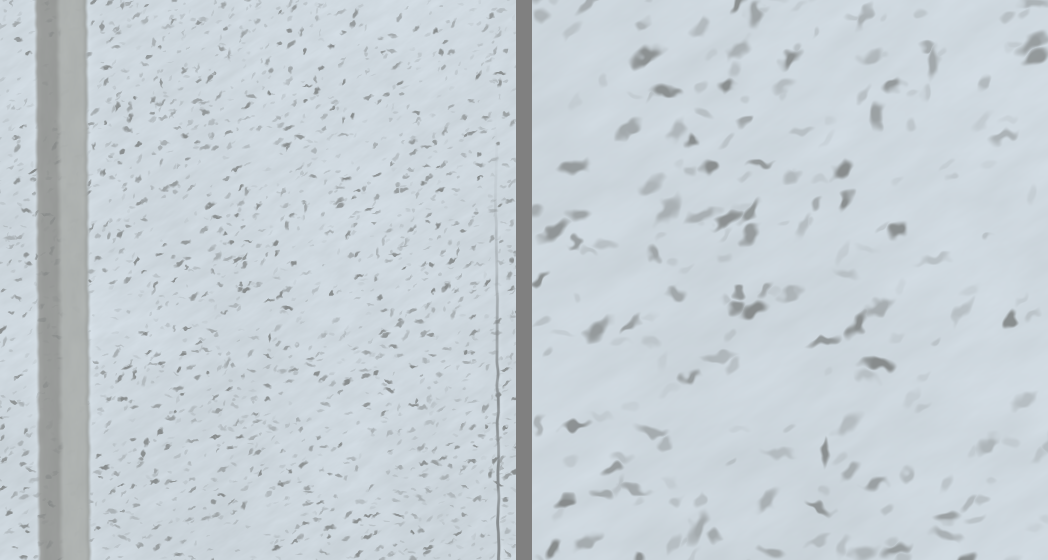
Left, the full canvas; right, a detail of the centre.
Write a Shadertoy shader that draws this texture.

```glsl
// Pale painted wall board with slanted grey flecks, a vertical groove and a hairline crack.

const vec3 PAINT        = vec3(0.818, 0.856, 0.884);
const vec3 PAINT_SHADE  = vec3(0.776, 0.812, 0.836);
const vec3 GROOVE_LIGHT = vec3(0.682, 0.698, 0.692);
const vec3 GROOVE_DARK  = vec3(0.598, 0.608, 0.602);
const vec3 FLECK_COLOR  = vec3(0.490, 0.505, 0.505);
const vec3 CRACK_COLOR  = vec3(0.530, 0.550, 0.560);

// Lengths are fractions of the canvas height.
const float GROOVE_LEFT   = 0.070;
const float GROOVE_MIDDLE = 0.110;
const float GROOVE_RIGHT  = 0.161;
const float GROOVE_LEAN   = 0.006;
const float CRACK_X       = 0.891;
const float CRACK_WIDTH   = 0.0022;
const float FLECK_CELL    = 0.0255;
const float FAINT_CELL    = 0.0180;
const float ANGLE_BOTTOM  = 0.28;
const float ANGLE_TOP     = 0.72;

float hash(vec2 p) {
    vec3 q = fract(vec3(p.xyx) * 0.1031);
    q += dot(q, q.yzx + 33.33);
    return fract((q.x + q.y) * q.z);
}

float noise(vec2 p) {
    vec2 i = floor(p), f = fract(p);
    f = f * f * (3.0 - 2.0 * f);
    return mix(mix(hash(i), hash(i + vec2(1, 0)), f.x),
               mix(hash(i + vec2(0, 1)), hash(i + vec2(1, 1)), f.x), f.y);
}

float fbm(vec2 p) {
    float sum = 0.0, amp = 0.5;
    for (int i = 0; i < 4; i++) {
        sum += amp * noise(p);
        p = p * 2.03 + 17.0;
        amp *= 0.5;
    }
    return sum / 0.9375;
}

vec2 rotate(vec2 p, float a) {
    float c = cos(a), s = sin(a);
    return vec2(c * p.x + s * p.y, c * p.y - s * p.x);
}

// Scattered soft ellipses, one candidate per cell; returns the strongest cover.
float flecks(vec2 p, float cell, float share, float seed) {
    vec2 home = floor(p / cell);
    vec2 ragged = vec2(noise(p * 190.0 + seed), noise(p * 190.0 + seed + 60.0)) - 0.5;
    float cover = 0.0;
    for (int y = -1; y <= 1; y++)
    for (int x = -1; x <= 1; x++) {
        vec2 id = home + vec2(x, y), key = id + seed;
        vec2 center = (id + vec2(hash(key + 11.3), hash(key + 47.7))) * cell;
        float density = share * (0.35 + 1.3 * noise(center * 11.0 + seed));
        if (hash(key + 83.1) > density) continue;
        float angle = mix(ANGLE_BOTTOM, ANGLE_TOP, center.y)
                    + 1.1 * (hash(key + 21.9) + hash(key + 95.2) - 1.0);
        vec2 radius = cell * vec2(mix(0.15, 0.37, hash(key + 31.4)),
                                  mix(0.09, 0.16, hash(key + 59.6)));
        vec2 q = rotate(p - center + ragged * cell * 0.20, angle) / radius;
        float strength = mix(0.30, 1.0, hash(key + 71.8));
        cover = max(cover, strength * (1.0 - smoothstep(0.45, 1.45, length(q))));
    }
    return cover;
}

void mainImage(out vec4 fragColor, in vec2 fragCoord) {
    vec2 p = fragCoord / iResolution.y;
    p.x *= 0.921875 * iResolution.y / iResolution.x;
    float pixel = 1.0 / iResolution.y;

    // Painted face: broad clouds, slanted brush streaks and a duller lower part
    vec2 grain = rotate(p, mix(ANGLE_BOTTOM, ANGLE_TOP, 0.6));
    float clouds = fbm(p * 5.0 + 3.0);
    float streaks = fbm(grain * vec2(28.0, 85.0));
    float shade = 0.28 + 0.9 * (clouds - 0.5) + 1.1 * (streaks - 0.5)
                + 0.30 * (0.5 - p.y);
    vec3 color = mix(PAINT, PAINT_SHADE, clamp(shade, -0.3, 1.2));

    // Groove: dark left wall, lighter right wall, worn edges
    float wobble = 0.0022 * (noise(vec2(p.y * 70.0, 4.0)) - 0.5);
    float gx = p.x + GROOVE_LEAN * p.y + wobble;
    float soft = 0.0022 + pixel;
    float inside = smoothstep(-soft, soft, gx - GROOVE_LEFT)
                 * smoothstep(-soft, soft, GROOVE_RIGHT - gx);
    float lightWall = smoothstep(-0.006, 0.006, gx - GROOVE_MIDDLE);
    vec3 groove = mix(GROOVE_DARK, GROOVE_LIGHT, lightWall);
    groove += 0.030 * (fbm(p * vec2(60.0, 22.0)) - 0.5);
    groove -= 0.050 * smoothstep(0.010, 0.0, GROOVE_RIGHT - gx);
    groove += 0.025 * smoothstep(0.012, 0.0, gx - GROOVE_LEFT);
    float rim = exp(-abs(gx - GROOVE_RIGHT - 0.005) / 0.005)
              + exp(-abs(gx - GROOVE_LEFT + 0.005) / 0.005);
    color = mix(color + 0.014 * rim, groove, inside);

    // Flecks: distinct dark ones over a faint, finer scatter
    float faint = 0.28 * flecks(p, FAINT_CELL, 0.42, 210.0);
    float dark = 0.88 * flecks(p, FLECK_CELL, 0.52, 0.0);
    float exposed = 1.0 - inside * mix(0.35, 0.95, lightWall);
    color = mix(color, FLECK_COLOR, max(faint, dark) * exposed);

    // Crack: fades out toward the top, with a pale lip on its right
    float cx = p.x - CRACK_X + 0.007 * p.y + 0.003 * (noise(vec2(p.y * 45.0, 9.0)) - 0.5);
    float depth = smoothstep(0.84, 0.15, p.y) * (0.65 + 0.5 * noise(vec2(p.y * 60.0, 2.0)));
    float line = 1.0 - smoothstep(CRACK_WIDTH * 0.4, CRACK_WIDTH + pixel, abs(cx));
    color += 0.020 * depth * exp(-abs(cx - 0.006) / 0.003);
    color = mix(color, CRACK_COLOR, clamp(line * depth, 0.0, 1.0));

    fragColor = vec4(color, 1.0);
}
```
